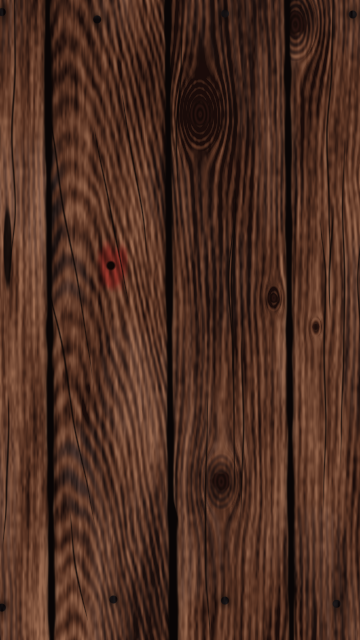
A Shadertoy shader for this texture:

```glsl
// Four weathered brown planks with wavy grain, knots, cracks, nails and dark gaps.
#define PLANK_WIDTH 0.333
#define FIRST_SEAM 0.132
#define GAP_HALF 0.0075
#define GRAIN_LINES 58.0
#define NAIL_RADIUS 0.011
#define DARK vec3(0.10, 0.045, 0.035)
#define MID vec3(0.35, 0.20, 0.135)
#define LIGHT vec3(0.57, 0.385, 0.285)
#define GREY vec3(0.29, 0.22, 0.21)
#define STAIN vec3(0.46, 0.12, 0.10)
#define GAP_COLOR vec3(0.035, 0.02, 0.018)

float hash(vec2 p) {
    vec3 q = fract(p.xyx * 0.1031);
    q += dot(q, q.yzx + 33.33);
    return fract((q.x + q.y) * q.z);
}

float noise(vec2 p) {
    vec2 i = floor(p), f = fract(p);
    f = f * f * (3.0 - 2.0 * f);
    return mix(mix(hash(i), hash(i + vec2(1, 0)), f.x),
               mix(hash(i + vec2(0, 1)), hash(i + vec2(1, 1)), f.x), f.y);
}

float fbm(vec2 p) {
    float sum = 0.0, amp = 0.533;
    for (int i = 0; i < 4; i++) {
        sum += amp * noise(p);
        p = p * 2.03 + 11.7;
        amp *= 0.5;
    }
    return sum;
}

// Filled shape from a signed distance
float cover(float d, float blur) { return 1.0 - smoothstep(-blur, blur, d); }

// Knot j of a plank in the right half (side 0 or 1): centre and radius
vec3 knotAt(float j, float side) {
    float center = FIRST_SEAM + PLANK_WIDTH * (1.5 + side);
    float x = center + 0.035 + 0.11 * sin(2.6 * j - 1.57) - 0.07 * side;
    float y = 1.46 - 0.51 * j + side * (0.25 + 0.09 * j);
    float r = j == 1.0 ? 0.014 : 0.038 - 0.004 * j - 0.010 * j * side;
    return vec3(x, y, r);
}

void mainImage(out vec4 fragColor, in vec2 fragCoord) {
    vec2 p = fragCoord / iResolution.x;
    float px = 1.0 / iResolution.x;

    // Plank layout, leaning slightly
    float s = (p.x - FIRST_SEAM - 0.012 * (1.0 - p.y / 1.778)) / PLANK_WIDTH;
    float plank = floor(s) + 1.0;
    float seam = floor(s + 0.5);
    float seamDist = (s - seam) * PLANK_WIDTH;

    // Knots push the grain aside
    float grainX = p.x, rings = 0.0, core = 0.0, halo = 0.0;
    for (float side = 0.0; side < 2.0; side++)
    for (float j = 0.0; j < 3.0; j++) {
        if (plank != 2.0 + side) continue;
        vec3 knot = knotAt(j, side);
        vec2 d = p - knot.xy;
        float rho = length(d * vec2(1.0, 0.55));
        float bend = 1.5 * knot.z;
        grainX -= d.x * bend * bend / max(rho * rho, bend * bend);
        rings += max(0.0, bend - rho) * 1.6;
        float r = length(d) + 0.4 * knot.z * (noise(p * 70.0) - 0.5);
        core = max(core, cover(r - 0.85 * knot.z, 0.2 * knot.z));
        halo = max(halo, exp(-r * r / (3.0 * knot.z * knot.z)));
    }

    // Growth lines: straight, or nested arches on the second plank
    float wobble = fbm(vec2(p.x * 5.0, p.y * 1.3) + plank * 17.0) - 0.5;
    float line = GRAIN_LINES * (grainX + 0.07 * wobble + rings);
    float arched = plank == 1.0 ? 1.0 : 0.0;
    if (arched > 0.5) {
        float dx = p.x - 0.19;
        line = GRAIN_LINES * (sqrt(dx * dx + 0.008) + 0.07 * wobble) + 11.0 * p.y;
    }
    float late = 0.5 + 0.5 * sin(6.2832 * line);
    float strength = 0.25 + 0.75 * noise(vec2(line * 0.45, p.y * 2.0));
    if (plank == 0.0) strength *= 0.5;

    // Tone from growth lines, fibres, pits and broad wear
    float fibre = fbm(vec2(grainX * 90.0, p.y * 5.0) + plank * 31.0) - 0.5;
    float pits = noise(p * vec2(170.0, 50.0)) - 0.5;
    float broad = fbm(vec2(grainX * 8.0, p.y * 1.6) + plank * 9.0) - 0.5;
    float tone = 0.68 - 0.58 * late * strength + 0.8 * fibre + 0.28 * pits + 0.9 * broad;
    tone -= 0.20 * smoothstep(1.0, 1.78, p.y) + 0.35 * halo;
    tone += 0.16 * exp(-pow((seamDist + 0.02) / 0.014, 2.0));
    vec3 color = mix(DARK, MID, clamp(2.0 * tone, 0.0, 1.0));
    color = mix(color, LIGHT, clamp(2.0 * tone - 1.0, 0.0, 1.15));
    float grey = smoothstep(0.42, 0.7, noise(p * vec2(9.0, 4.0) + 5.0));
    float archArea = arched * (1.0 - smoothstep(0.2, 0.32, p.x));
    color = mix(color, GREY * (0.45 + tone), grey * late * (0.35 + 0.4 * archArea));
    color = mix(color, DARK * (0.7 + 0.9 * late), 0.85 * core);

    // Red stain around a small hole
    vec2 toStain = p - vec2(0.308, 1.04);
    float spread = length(toStain * vec2(1.0, 0.6)) + 0.06 * (fbm(p * vec2(35.0, 14.0)) - 0.5);
    color = mix(color, STAIN * (0.4 + tone), 0.75 * arched * cover(spread - 0.035, 0.018));
    color = mix(color, DARK * 0.5, cover(length(toStain) - 0.012, 0.004));

    // Drying cracks, slanted on the arched plank
    for (float i = 0.0; i < 5.0; i++) {
        vec2 id = vec2(plank * 7.0 + i, i * 3.0 + 2.0);
        float x = FIRST_SEAM + PLANK_WIDTH * (plank - 0.9 + 0.8 * hash(id) - 0.1);
        float rise = p.y - 1.5 * hash(id + 40.0);
        float t = rise / (0.15 + 0.35 * hash(id + 80.0));
        float width = 0.0022 * (1.0 - t * t);
        float d = abs(p.x - x + 0.17 * arched * rise - 0.025 * (noise(vec2(p.y * 5.0, i)) - 0.5));
        color = mix(color, GAP_COLOR, 0.85 * cover(d - width, px) * smoothstep(0.0, 0.001, width));
    }

    // Nails in two rows
    for (float row = 0.0; row < 2.0; row++)
    for (float n = 0.0; n < 4.0; n++) {
        vec2 nail = vec2(0.005 + 0.31 * n + row * 0.045 * (n - 2.0) * min(n, 1.0),
                         0.09 + 1.63 * row + 0.025 * hash(vec2(n, row)));
        float d = length(p - nail);
        color *= 1.0 - 0.4 * exp(-d * d / 0.0004);
        color = mix(color, vec3(0.07, 0.055, 0.06) + 0.1 * pits, cover(d - NAIL_RADIUS, 0.002));
    }

    // Ragged gaps, a broken edge low in the middle, and a hollow at the left
    float gap = GAP_HALF + 0.005 * (noise(vec2(p.y * 14.0, seam * 5.0)) - 0.5);
    if (seam == 1.0 && seamDist > 0.0) gap += 0.010 * cover(p.y - 0.38 + 1.5 * seamDist, 0.02);
    float edge = abs(seamDist) - gap;
    color *= 1.0 - 0.5 * exp(-max(edge, 0.0) / 0.005);
    color = mix(color, GAP_COLOR, cover(edge, 1.2 * px));
    vec2 hollow = (p - vec2(0.02 + 0.012 * wobble, 1.09)) / vec2(0.011, 0.11);
    color = mix(color, GAP_COLOR, 0.85 * cover(length(hollow) - 1.0, 0.2));

    fragColor = vec4(clamp(color, 0.0, 1.0), 1.0);
}
```
